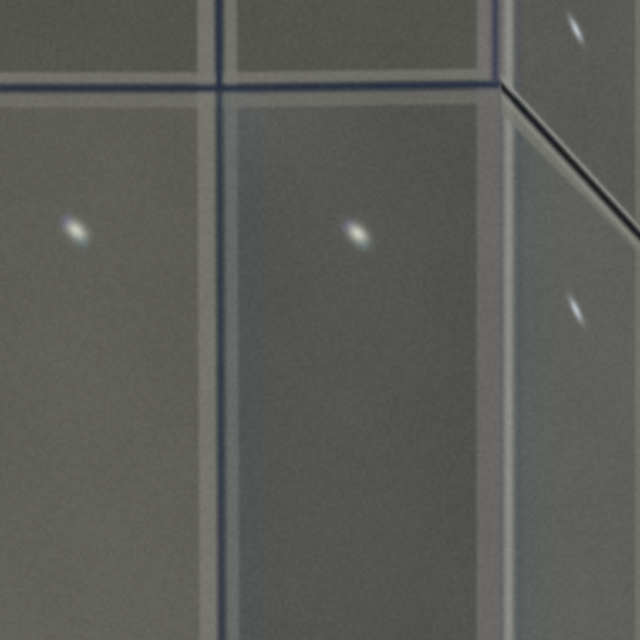
Give the GLSL for this texture, as a three.js fragment shader.

```glsl
// Grey cladding panels with pale bevelled rims, navy joints and a folded right corner.
// Soft-edged bands are layered over shaded panels; four glints and value-noise
// grain finish the surface. All lengths are fractions of the canvas.
varying vec2 vUv;

const float JOINT_X = 0.342;
const float CORNER_X = 0.781;
const float SEAM_Y = 0.862;
const float SEAM_RISE = 0.0137;
const float FOLD_SLOPE = 1.083;
const float SOFT = 0.005;
const float GRAIN = 0.022;
const vec3 PANEL_DARK = vec3(0.318, 0.320, 0.306);
const vec3 PANEL_WARM = vec3(0.365, 0.365, 0.338);
const vec3 PANEL_RIGHT = vec3(0.372, 0.374, 0.355);
const vec3 RIM = vec3(0.465, 0.465, 0.435);
const vec3 RIM_BRIGHT = vec3(0.565, 0.565, 0.545);
const vec3 RIM_MAUVE = vec3(0.425, 0.415, 0.410);
const vec3 NAVY = vec3(0.155, 0.190, 0.255);
const vec3 BLUE_GREY = vec3(0.300, 0.330, 0.355);

float hash(vec2 p) {
  vec3 q = fract(vec3(p.xyx) * 0.1031);
  q += dot(q, q.yzx + 33.33);
  return fract((q.x + q.y) * q.z);
}

float noise(vec2 p) {
  vec2 i = floor(p), f = fract(p);
  f = f * f * (3.0 - 2.0 * f);
  return mix(mix(hash(i), hash(i + vec2(1.0, 0.0)), f.x),
             mix(hash(i + vec2(0.0, 1.0)), hash(i + 1.0), f.x), f.y);
}

// Soft box between lo and hi along one axis.
float band(float x, float lo, float hi) {
  return smoothstep(lo - SOFT, lo + SOFT, x) * (1.0 - smoothstep(hi - SOFT, hi + SOFT, x));
}

// Gaussian ridge around zero.
float ridge(float d, float width) {
  return exp(-d * d / (width * width));
}

// Elongated gaussian spot whose long axis points along the given angle.
float spot(vec2 p, vec2 size, float angle) {
  float c = cos(angle), s = sin(angle);
  vec2 q = vec2(c * p.x + s * p.y, c * p.y - s * p.x) / size;
  return exp(-dot(q, q));
}

void main() {
  vec2 p = vUv;
  float jointX = JOINT_X + 0.004 * (1.0 - p.y);
  float seam = p.y - SEAM_Y - SEAM_RISE * max(p.x - JOINT_X, 0.0);
  vec2 foldStart = vec2(CORNER_X, 0.868);
  float fold = dot(p - foldStart, normalize(vec2(FOLD_SLOPE, 1.0)));
  float rightSide = smoothstep(0.789, 0.799, p.x);
  float front = 1.0 - smoothstep(CORNER_X - 0.003, CORNER_X + 0.003, p.x);
  float above = smoothstep(-0.004, 0.004, seam);
  float middle = smoothstep(jointX - 0.003, jointX + 0.003, p.x);

  // Panel shading
  vec3 leftPanel = PANEL_WARM + 0.022 * (0.45 - p.y);
  leftPanel += 0.010 * ridge(p.x - 0.13, 0.13);
  vec3 midPanel = PANEL_DARK + vec3(0.014, 0.013, 0.008) * ridge(p.x - 0.53, 0.12);
  midPanel += vec3(-0.004, 0.006, 0.018) * (1.0 - smoothstep(0.36, 0.48, p.x));
  midPanel += 0.025 * smoothstep(0.64, 0.84, p.y) * (1.0 - smoothstep(0.40, 0.62, p.x));
  vec3 color = mix(leftPanel, midPanel, middle);
  color = mix(color, PANEL_DARK + vec3(0.012, 0.010, 0.0), above);
  vec3 facet = PANEL_RIGHT + vec3(-0.02, 0.0, 0.012) * ridge(p.x - 0.80, 0.055);
  facet = mix(facet, vec3(0.348, 0.348, 0.332), smoothstep(-0.01, 0.01, fold));
  color = mix(color, facet, rightSide);

  // Horizontal seam with its upper and lower rims
  color = mix(color, RIM, 0.80 * front * band(seam, 0.007, 0.025));
  color = mix(color, RIM, 0.60 * front * band(seam, -0.030, -0.008));

  // Vertical joint rims
  float joint = p.x - jointX;
  color = mix(color, RIM, 0.90 * band(joint, -0.034, -0.007));
  vec3 innerRim = mix(vec3(0.415, 0.425, 0.410), RIM, above);
  color = mix(color, innerRim, 0.85 * band(joint, 0.009, 0.028));

  // Folded corner: mauve return face and bright outer edge
  color = mix(color, RIM_MAUVE, 0.90 * band(p.x, 0.745, 0.800));
  color = mix(color, RIM, 0.50 * above * band(p.x, 0.748, 0.765));
  color = mix(color, RIM_BRIGHT, 0.85 * ridge(p.x - 0.795, 0.0085));
  color = mix(color, BLUE_GREY, 0.45 * ridge(p.x - 0.811, 0.006));

  // Navy joint lines
  color = mix(color, NAVY, 0.92 * front * ridge(seam, 0.0065));
  color = mix(color, NAVY, mix(0.68, 0.92, above) * ridge(joint, 0.0058));
  color = mix(color, vec3(0.23, 0.24, 0.31), 0.85 * above * ridge(p.x - 0.774, 0.006));
  color = mix(color, BLUE_GREY, 0.35 * (1.0 - above) * ridge(p.x - 0.783, 0.004));

  // Diagonal fold: tapered bevel, black gap and thin upper highlight
  float onFold = smoothstep(CORNER_X - 0.002, CORNER_X + 0.006, p.x);
  float bevel = mix(0.028, 0.019, smoothstep(CORNER_X, 1.0, p.x));
  color = mix(color, RIM, 0.85 * onFold * band(fold, -bevel, -0.005));
  color = mix(color, RIM_BRIGHT, 0.55 * onFold * ridge(fold + 0.011, 0.004));
  color = mix(color, RIM_BRIGHT, 0.80 * onFold * ridge(fold - 0.0085, 0.0038));
  color = mix(color, vec3(0.10, 0.11, 0.12), 0.95 * onFold * ridge(fold, 0.0048));
  color = mix(color, RIM, 0.70 * smoothstep(0.988, 0.997, p.x) * (1.0 - ridge(fold, 0.012)));

  // Glints: round ones on the front, narrow streaks on the side facet
  for (int i = 0; i < 2; i++) {
    float k = float(i);
    vec2 round = p - vec2(0.119 + 0.440 * k, 0.640 - 0.005 * k);
    color = mix(color, vec3(0.36, 0.34, 0.50), 0.65 * spot(round - vec2(-0.014, 0.012), vec2(0.010), 0.0));
    color = mix(color, vec3(0.36, 0.44, 0.46), 0.60 * spot(round - vec2(0.008, -0.016), vec2(0.012), 0.0));
    color = mix(color, vec3(0.80, 0.81, 0.75), 0.95 * spot(round, vec2(0.018, 0.012), -0.75));
    vec2 streak = p - vec2(0.900, 0.954 - 0.438 * k);
    color = mix(color, vec3(0.76, 0.79, 0.82), 0.90 * spot(streak, vec2(0.020, 0.0055), -1.12));
  }

  // Surface grain and broad mottling
  color += GRAIN * (noise(p * 190.0) + 0.6 * noise(p * 330.0 + 17.0) - 0.8);
  color += 0.012 * (noise(p * 11.0 + 5.0) - 0.5);
  gl_FragColor = vec4(color, 1.0);
}
```
